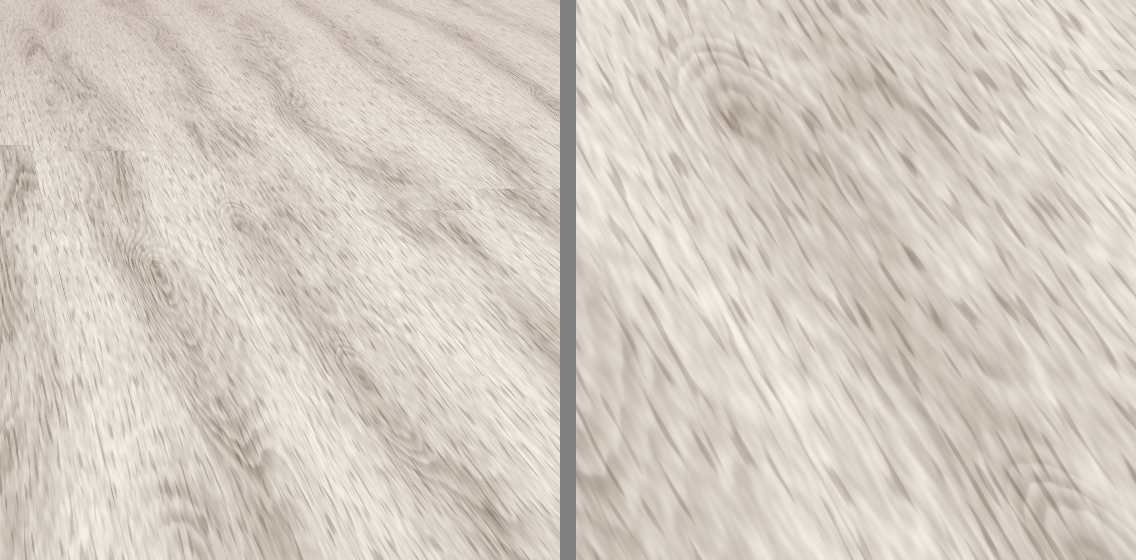
Left, the full canvas; right, a detail of the centre.
This texture is drawn by a WebGL 1 fragment shader. Its source:

```glsl
precision highp float;
// Whitewashed oak floor seen in perspective. Screen points are projected onto
// planks; contours of stretched gradient noise, bent around scattered knots,
// give the growth rings, and finer stretched noise gives streaks and pores.

uniform vec2 u_resolution;

const vec3 DEEP_TONE = vec3(0.615, 0.555, 0.515);
const vec3 PALE_TONE = vec3(0.945, 0.925, 0.885);
const vec3 FAR_TINT = vec3(1.005, 0.985, 0.995);
const vec2 VANISHING_POINT = vec2(-0.134, 1.517);
const float PLANK_WIDTH = 0.30;
const float PLANK_OFFSET = 0.24;
const float PLANK_LENGTH = 1.30;
const float KNOT_SPACING = 0.30;
const float KNOT_CHANCE = 0.72;
const float RING_DENSITY = 66.0;
const vec2 STREAK_SCALE = vec2(105.0, 9.0);
const vec2 PORE_SCALE = vec2(205.0, 34.0);
const vec2 FIBER_SCALE = vec2(250.0, 75.0);
const float SEAM_WIDTH = 0.0011;
const float TAU = 6.2831853;

vec2 hash2(vec2 p) {
  vec3 q = fract(p.xyx * vec3(0.1031, 0.1030, 0.0973));
  q += dot(q, q.yzx + 33.33);
  return fract((q.xx + q.yz) * q.zy);
}

float cornerSlope(vec2 cell, vec2 delta) {
  float angle = TAU * hash2(cell).x;
  return dot(vec2(cos(angle), sin(angle)), delta);
}

float gradientNoise(vec2 p) {
  vec2 i = floor(p);
  vec2 f = p - i;
  vec2 w = f * f * f * (f * (f * 6.0 - 15.0) + 10.0);
  vec2 e = vec2(1.0, 0.0);
  float low = mix(cornerSlope(i, f), cornerSlope(i + e, f - e), w.x);
  float high = mix(cornerSlope(i + e.yx, f - e.yx),
                   cornerSlope(i + e.xx, f - e.xx), w.x);
  return mix(low, high, w.y);
}

// Returns ring displacement, dark halo and core of the knots near a point.
vec3 knots(vec2 p, float plank) {
  vec3 sum = vec3(0.0);
  float row = floor(p.y / KNOT_SPACING);
  for (int k = -1; k <= 1; k++) {
    vec2 cell = vec2(plank + 40.0, row + float(k) + 20.0);
    vec2 place = hash2(cell);
    vec2 trait = hash2(cell + 71.0);
    float present = step(trait.x, KNOT_CHANCE);
    float size = mix(0.4, 1.1, trait.y);
    vec2 center = vec2((place.x - 0.5) * 0.17,
                       (row + float(k) + 0.2 + 0.6 * place.y) * KNOT_SPACING);
    vec2 delta = p - center;
    float reach = mix(0.16, 0.07, smoothstep(-0.06, 0.03, delta.y));
    vec2 q = delta / (vec2(0.052, reach) * size);
    float bump = exp(-dot(q, q));
    vec2 c = delta / (vec2(0.007, 0.009) * size);
    float r = length(c);
    float core = exp(-r * r) + 0.4 * exp(-4.0 * (r - 1.9) * (r - 1.9));
    sum += present * vec3(0.12 * size * bump, bump, core);
  }
  return sum;
}

void main() {
  vec2 uv = gl_FragCoord.xy / u_resolution;

  // Perspective projection and plank layout.
  float nearness = VANISHING_POINT.y - uv.y;
  vec2 ground = vec2((uv.x - VANISHING_POINT.x) / nearness, 1.0 / nearness);
  float across = (ground.x - PLANK_OFFSET) / PLANK_WIDTH;
  float plank = floor(across);
  float side = (across - plank - 0.5) * PLANK_WIDTH;
  float shifted = ground.y / PLANK_LENGTH + hash2(vec2(plank + 9.0, 8.0)).x;
  float board = floor(shifted);
  vec2 trait = hash2(vec2(plank + 11.0, board + 5.0));
  vec2 seed = 37.0 * trait;
  vec2 p = vec2(side, ground.y);
  float detail = smoothstep(0.35, 0.95, nearness);

  // Growth rings: sawtooth contour lines of a warped field.
  vec3 knot = knots(p, plank);
  float wave = gradientNoise(p * vec2(6.0, 2.4) + seed);
  float ripple = gradientNoise(p * vec2(18.0, 8.0) + seed.yx);
  float fray = gradientNoise(p * vec2(150.0, 50.0) + seed);
  float field = 0.35 * side + 0.15 * wave + 0.024 * ripple + knot.x;
  float phase = field * RING_DENSITY + 0.25 * fray;
  phase += 0.7 * gradientNoise(vec2(field * 28.0, p.y * 3.0) + seed);
  float saw = fract(phase);
  float ring = smoothstep(0.05, 0.72, saw) * (1.0 - smoothstep(0.78, 1.0, saw));
  ring *= 0.7 + 1.1 * gradientNoise(vec2(phase * 0.45, p.y * 6.0) + seed);

  // Dark heartwood wanders along each plank between pale edges.
  float drift = 0.13 * gradientNoise(vec2(plank * 3.7, p.y * 3.2) + seed);
  float reach = mix(0.09, 0.16, trait.y);
  float heart = 1.0 - smoothstep(0.01, reach, abs(side + drift + 0.09 * wave));
  heart = clamp(heart * (0.75 + 1.1 * ripple) + 0.5 * knot.y, 0.0, 1.0);

  // Fine streaks, short open pores and fibers.
  vec2 grain = vec2(side + 0.02 * wave + 0.10 * knot.x, p.y);
  float streak = gradientNoise(grain * STREAK_SCALE + seed);
  float poreNoise = gradientNoise(grain * PORE_SCALE + seed.yx);
  float fiber = gradientNoise(grain * FIBER_SCALE + seed);
  float pore = smoothstep(0.16, 0.42, poreNoise + 0.15 * streak + 0.1 * ripple);

  float tone = 0.87 - 0.29 * heart - 0.36 * ring * (0.22 + 0.78 * heart);
  tone += 0.19 * streak + 0.14 * fray + 0.22 * fiber - 0.36 * pore;
  tone -= 0.45 * knot.z;

  // Faint seams between planks and at board ends.
  float edge = (0.5 * PLANK_WIDTH - abs(side)) * nearness;
  float joint = (0.5 - abs(fract(shifted) - 0.5)) * PLANK_LENGTH;
  joint *= nearness * nearness;
  float seam = 0.22 * (1.0 - smoothstep(0.0, 2.0 * SEAM_WIDTH, edge));
  seam = max(seam, 0.07 * (1.0 - smoothstep(0.0, 2.0 * SEAM_WIDTH, joint)));
  tone -= seam;

  // Distance haze and soft daylight.
  tone = mix(0.63, tone, mix(0.42, 1.0, detail));
  vec2 toGlow = uv - vec2(0.55, 0.3);
  tone += 0.06 * exp(-5.0 * dot(toGlow, toGlow));
  tone -= 0.10 * (1.0 - smoothstep(0.0, 0.5, length(uv - vec2(0.0, 1.0))));
  vec3 color = mix(DEEP_TONE, PALE_TONE, clamp(tone, -0.2, 1.04));
  color *= mix(FAR_TINT, vec3(1.0), detail);
  gl_FragColor = vec4(color, 1.0);
}
```
